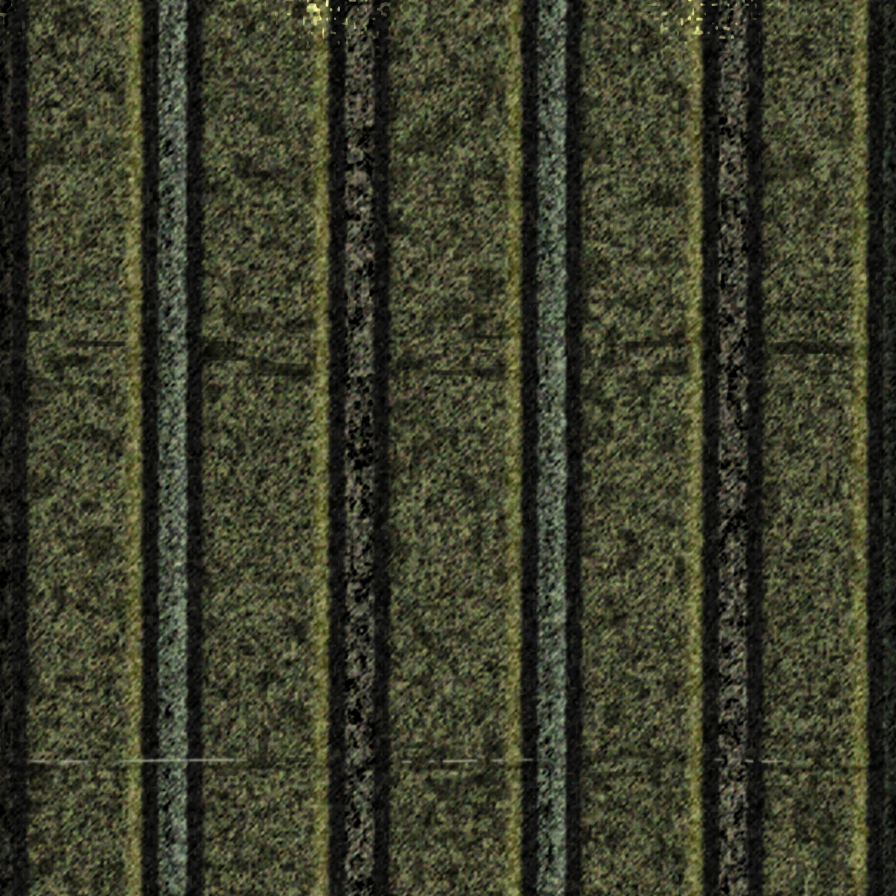
This texture is drawn by a Shadertoy shader. Its source:

```glsl
// Weathered olive ribbed metal: broad vertical panels split by double dark grooves.

float hash(vec2 p) {
    vec3 q = fract(p.xyx * 0.1031);
    q += dot(q, q.yzx + 33.33);
    return fract((q.x + q.y) * q.z);
}

float noise(vec2 p) {
    vec2 i = floor(p), f = fract(p);
    f = f * f * (3.0 - 2.0 * f);
    return mix(mix(hash(i), hash(i + vec2(1, 0)), f.x),
               mix(hash(i + vec2(0, 1)), hash(i + vec2(1, 1)), f.x), f.y);
}

// Soft bump of the given half width around zero
float bump(float x, float width) {
    return exp(-x * x / (width * width));
}

void mainImage(out vec4 fragColor, in vec2 fragCoord) {
    vec2 uv = fragCoord / iResolution.xy;
    float wobble = 0.003 * (noise(vec2(uv.x * 30.0, uv.y * 110.0)) - 0.5);

    // Signed distance to the nearest rib; the spacing drifts slightly
    float d = 9.0, ribId = 0.0;
    for (float k = 0.0; k < 6.0; k++) {
        float angle = k * 0.6283;
        float center = 0.201 * k - 0.0026 + 0.0091 * sin(angle) - 0.0118 * sin(2.0 * angle);
        float offset = uv.x + wobble - center;
        if (abs(offset) < abs(d)) { d = offset; ribId = k; }
    }
    float side = abs(d);
    float odd = mod(ribId, 2.0);

    // Grain: fine speckle, diagonal weave and a little colour noise
    float speckle = noise(uv * vec2(290, 270)) - 0.5;
    float weave = noise(vec2((uv.x - uv.y) * 260.0, (uv.x + uv.y) * 110.0) + 400.0) - 0.5;
    float grain = 0.30 * speckle + 0.27 * weave;
    vec3 tint = vec3(noise(uv * 210.0 + 31.0), noise(uv * 210.0 + 67.0),
                     noise(uv * 210.0 + 93.0)) - 0.5;

    // Dark blotches and horizontal scuffs on the panels
    float cloud = noise(uv * vec2(9, 12) + 5.0);
    float blotch = smoothstep(0.58, 0.85, noise(uv * vec2(75, 62)) + 0.3 * (cloud - 0.5));
    float scuffBand = bump(uv.y - 0.61, 0.06) + 0.8 * bump(uv.y - 0.14, 0.035) + 0.15;
    float scuff = smoothstep(0.55, 0.85, noise(uv * vec2(24, 125) + 17.0)) * scuffBand;
    float tone = 0.285 + 0.05 * (cloud - 0.5) + grain;
    tone *= (1.0 - 0.42 * blotch) * (1.0 - 0.5 * scuff);
    tone *= 0.82 + 0.18 * smoothstep(0.034, 0.05, side);
    vec3 color = tone * vec3(1.0, 1.03, 0.70);

    // Worn bright ridge on the left of each rib
    float ridge = bump(d + 0.0425, 0.0085);
    ridge *= 0.75 + 0.5 * noise(vec2(ribId * 7.0, uv.y * 28.0));
    vec3 ridgeColor = vec3(0.46, 0.46, 0.25) + 0.8 * grain;
    color = mix(color, ridgeColor, clamp(ridge, 0.0, 1.0) * 0.85);

    // Middle strip: alternately pale and lit on the right, or dark and spotted
    float spots = smoothstep(0.42, 0.75, noise(uv * vec2(130, 75) + 51.0));
    float pale = 0.29 + 0.09 * smoothstep(-0.005, 0.009, d)
               - 0.14 * bump(d + 0.004, 0.004) * spots;
    float spotted = 0.28 - 0.18 * spots;
    float stripTone = mix(spotted, pale, odd) + 1.1 * grain;
    vec3 stripColor = stripTone * mix(vec3(1.0, 1.0, 0.80), vec3(0.94, 1.04, 0.84), odd);
    stripColor *= mix(0.35, 1.0, smoothstep(0.0, 0.03, min(uv.x, 1.0 - uv.x)));

    // Grooves on both sides of the strip
    vec3 grooveColor = vec3(0.065, 0.066, 0.06) + 0.28 * grain;
    color = mix(color, grooveColor, 1.0 - smoothstep(0.030, 0.037, side));
    color = mix(color, stripColor, 1.0 - smoothstep(0.0125, 0.0185, side));

    // Broken pale scratch with a dark line beneath it
    float scratchY = uv.y - 0.151 - 0.003 * (noise(vec2(uv.x * 20.0, 3.0)) - 0.5);
    float broken = smoothstep(0.45, 0.7, noise(vec2(uv.x * 17.0, 8.0)))
                 * smoothstep(0.2, 0.6, noise(vec2(uv.x * 110.0, 2.0)));
    color *= 1.0 - 0.5 * bump(scratchY + 0.008, 0.003) * noise(vec2(uv.x * 22.0, 40.0));
    color = mix(color, vec3(0.60, 0.61, 0.53), 0.75 * broken * bump(scratchY, 0.0018));

    // Sparkling flakes along the top edge, and sparse glints elsewhere
    float flakeX = (fract((uv.x - 0.37) / 0.42 + 0.5) - 0.5) * 0.42;
    float flakes = bump(flakeX, 0.055) * smoothstep(0.92, 1.0, uv.y);
    float glint = smoothstep(0.68, 0.9, noise(uv * vec2(230, 190) + 77.0));
    color += glint * (0.5 * flakes + 0.07) * vec3(1.0, 1.0, 0.65);

    color += 0.07 * tint * smoothstep(0.05, 0.25, color.g);
    fragColor = vec4(clamp(color, 0.0, 1.0), 1.0);
}
```
